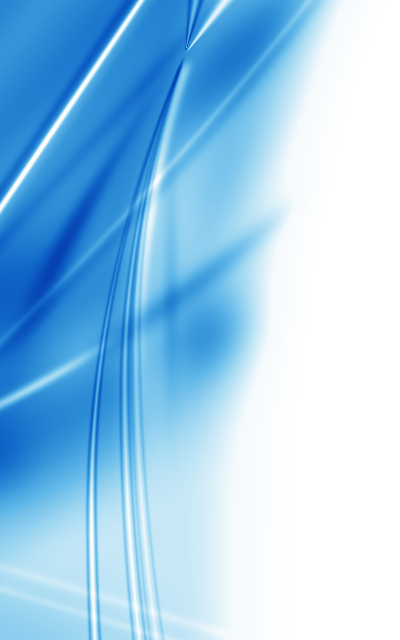
Write a Shadertoy shader that draws this background.

```glsl
const vec3 PALETTE[7] = vec3[7](
    vec3(0.02, 0.25, 0.69), vec3(0.06, 0.40, 0.78), vec3(0.18, 0.56, 0.84),
    vec3(0.38, 0.72, 0.91), vec3(0.66, 0.86, 0.95), vec3(0.96, 0.98, 0.99),
    vec3(1.0));
const vec2 APEX = vec2(0.289, 0.915);       // where the strands meet
const vec2 INNER_STRAND = vec2(0.077, 0.45); // depth and height of the bend
const vec2 OUTER_STRAND = vec2(0.146, 0.70);
const vec2 DARK_FOLD = vec2(0.37, 1.0);
const float STRAND_SPACING = 0.09;
const float STRAND_WIDTH = 0.0026;
const float BEAM_SLOPE = 0.678;
const float DEEP_TONE = 0.36;
const float SKY_TONE = 0.64;
const float MIST_TONE = 0.88;
const float WHITE_TONE = 1.2;
const float STREAK_ANGLE = 0.87;
const float STREAK_AMOUNT = 0.16;

vec2 hashGradient(vec2 cell) {
    float a = fract(sin(dot(cell, vec2(127.1, 311.7))) * 43758.5) * 6.2832;
    return vec2(cos(a), sin(a));
}

float gradientNoise(vec2 p) {
    vec2 i = floor(p), f = fract(p);
    vec2 u = f * f * f * (f * (f * 6.0 - 15.0) + 10.0);
    vec2 e = vec2(0.0, 1.0);
    float low = mix(dot(hashGradient(i), f),
                    dot(hashGradient(i + e.yx), f - e.yx), u.x);
    float high = mix(dot(hashGradient(i + e.xy), f - e.xy),
                     dot(hashGradient(i + e.yy), f - e.yy), u.x);
    return mix(low, high, u.y);
}

// Soft line profile, never thinner than a pixel
float line(float d, float width) {
    float w = max(width, 0.9 / iResolution.y);
    return exp(-d * d / (w * w));
}

vec2 alongAcross(vec2 p, float angle) {
    float c = cos(angle), s = sin(angle);
    return vec2(c * p.x + s * p.y, c * p.y - s * p.x);
}

float glow(vec2 p, vec2 centre, vec2 size, float angle) {
    vec2 q = alongAcross(p - centre, angle) / size;
    return exp(-dot(q, q));
}

// Horizontal position of a strand that bends away below the apex
float strandX(float drop, vec2 bend) {
    float t = (drop - bend.y) / bend.y;
    return APEX.x - bend.x * (1.0 - t * t * (t < 0.0 ? 1.0 : 0.4));
}

float softFields(vec2 p) {
    float drop = APEX.y - p.y;
    float inner = p.x - strandX(drop, INNER_STRAND);
    float tone = mix(DEEP_TONE, SKY_TONE, smoothstep(-0.05, 0.03, inner));
    vec2 q = alongAcross(p, STREAK_ANGLE);
    tone += STREAK_AMOUNT * gradientNoise(q * vec2(2.5, 11.0) + 3.0);
    tone -= 0.18 * glow(p, vec2(0.0, 0.55), vec2(0.10, 0.08), 1.0);
    tone -= 0.30 * glow(p, vec2(0.335, 0.48), vec2(0.08, 0.065), 0.6);
    tone -= 0.30 * glow(p, vec2(0.36, 0.91), vec2(0.15, 0.055), 0.78);
    tone -= 0.16 * glow(p, vec2(0.0, 0.27), vec2(0.06, 0.07), 0.0);
    tone += 0.14 * glow(p, vec2(0.28, 0.65), vec2(0.10, 0.05), 1.1);
    tone += 0.16 * glow(p, vec2(0.12, 0.45), vec2(0.09, 0.06), 0.6);
    // Pale mist rising from below
    float mist = smoothstep(0.13, -0.13, p.y - 0.2 - 0.5 * p.x);
    tone = mix(tone, MIST_TONE, mist);
    return tone - 0.16 * glow(p, vec2(0.0), vec2(0.25, 0.10), -0.3);
}

float strands(vec2 p) {
    float drop = APEX.y - p.y;
    float below = smoothstep(0.0, 0.03, drop);
    float tone = 0.0;
    // Three bundles, each a light strand between two dark ones
    for (int i = 0; i < 9; i++) {
        float bundle = float(i / 3), side = float(i % 3) - 1.0;
        float f = bundle * bundle * 0.25 + side * STRAND_SPACING;
        float d = p.x - strandX(drop, mix(INNER_STRAND, OUTER_STRAND, f));
        float strength = 0.12 + 0.07 * bundle;
        tone += strength * (side == 0.0 ? 0.8 : -1.0) * line(d, STRAND_WIDTH);
    }
    float inner = p.x - strandX(drop, INNER_STRAND);
    tone += 0.32 * line(inner - 0.008, 0.009) * smoothstep(0.65, 0.15, drop);
    float fold = p.x - strandX(drop, DARK_FOLD);
    tone -= 0.34 * line(fold, 0.006 + 0.05 * max(drop, 0.0)) * line(drop - 0.29, 0.15);
    // Rays above the apex
    float slope = (p.x - APEX.x) / max(-drop, 0.001);
    float rays = 0.5 * line(slope - 0.75, 0.12) - 0.3 * line(slope - 0.3, 0.05)
               + 0.2 * line(slope - 0.2, 0.05) - 0.25 * line(slope - 0.1, 0.05);
    return tone * below + rays * smoothstep(0.0, 0.01, -drop);
}

float arcs(vec2 p) {
    // Bright beam with its dark companion
    float beam = (p.x - BEAM_SLOPE * (p.y - 0.674)) * 0.83;
    float tone = 0.65 * line(beam, 0.0045) + 0.15 * line(beam - 0.006, 0.012);
    tone -= 0.18 * line(beam + 0.015, 0.008);
    // Wide arc that turns from light to dark
    float wide = (p.y - 0.368 - p.x * (0.5 + 0.38 * p.x)) * 0.85;
    tone += 0.45 * line(wide, 0.008) * smoothstep(0.22, 0.02, p.x);
    tone -= 0.22 * line(wide, 0.020) * smoothstep(0.12, 0.24, p.x);
    // Faint crossing arcs
    float rising = (p.y - 0.466 - p.x * (0.95 + 0.32 * p.x)) * 0.7;
    tone += 0.12 * line(rising, 0.005) - 0.08 * line(rising + 0.014, 0.010);
    tone -= 0.10 * line((p.y - 0.62 - 1.1 * p.x) * 0.67, 0.012);
    tone -= 0.12 * line(p.x - 0.267, 0.012) * line(p.y - 0.56, 0.17);
    float floorArc = p.y - 0.115 + 0.3 * p.x;
    return tone + 0.06 * line(floorArc, 0.008) + 0.06 * line(floorArc + 0.035, 0.006);
}

void mainImage(out vec4 fragColor, in vec2 fragCoord) {
    vec2 p = fragCoord / iResolution.y;
    p.x *= 0.625 * iResolution.y / iResolution.x;
    float tone = softFields(p) + strands(p) + arcs(p);
    // White light from the right
    float edge = 0.445 + 0.14 * p.y * p.y * p.y;
    tone = mix(tone, WHITE_TONE, smoothstep(-0.17, 0.04, p.x - edge));
    vec3 color = PALETTE[0];
    for (int i = 1; i < 7; i++)
        color = mix(color, PALETTE[i], clamp(tone * 5.0 - float(i - 1), 0.0, 1.0));
    fragColor = vec4(color, 1.0);
}
```
